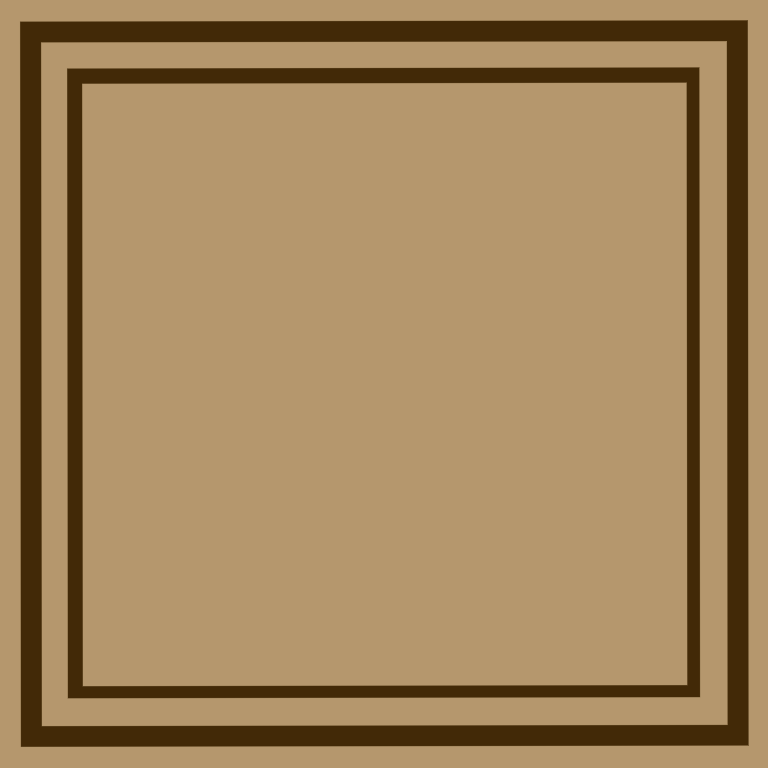
Give the GLSL for this background, as a WebGL 2 fragment shader.

```glsl
#version 300 es
precision highp float;

uniform vec2 u_resolution;
out vec4 outColor;

// Signed distance to a box given by its lower left and upper right corners
float boxDistance(vec2 p, vec2 low, vec2 high) {
    vec2 d = abs(p - 0.5 * (low + high)) - 0.5 * (high - low);
    return length(max(d, 0.0)) + min(max(d.x, d.y), 0.0);
}

// Band between an outer box and the hole cut from it; edges are left, bottom, right, top
float frameDistance(vec2 p, vec4 outer, vec4 hole) {
    return max(boxDistance(p, outer.xy, outer.zw), -boxDistance(p, hole.xy, hole.zw));
}

void main() {
    vec2 uv = gl_FragCoord.xy / u_resolution;
    float edge = 0.75 / min(u_resolution.x, u_resolution.y);

    // Slight hand-drawn tilt about the centre
    vec2 p = uv + vec2(0.0011, -0.0018) * (uv.yx - 0.5);

    // Thick outer frame and thinner inner frame
    float outerFrame = frameDistance(p, vec4(0.0267, 0.0284, 0.9742, 0.9727),
                                        vec4(0.0540, 0.0553, 0.9469, 0.9456));
    float innerFrame = frameDistance(p, vec4(0.0879, 0.0915, 0.9111, 0.9115),
                                        vec4(0.1074, 0.1072, 0.8945, 0.8917));
    float ink = 1.0 - smoothstep(-edge, edge, min(outerFrame, innerFrame));

    // Flat tan paper under dark brown ink
    vec3 paper = vec3(0.708, 0.594, 0.428);
    vec3 brown = vec3(0.258, 0.161, 0.027);
    outColor = vec4(mix(paper, brown, ink), 1.0);
}
```
